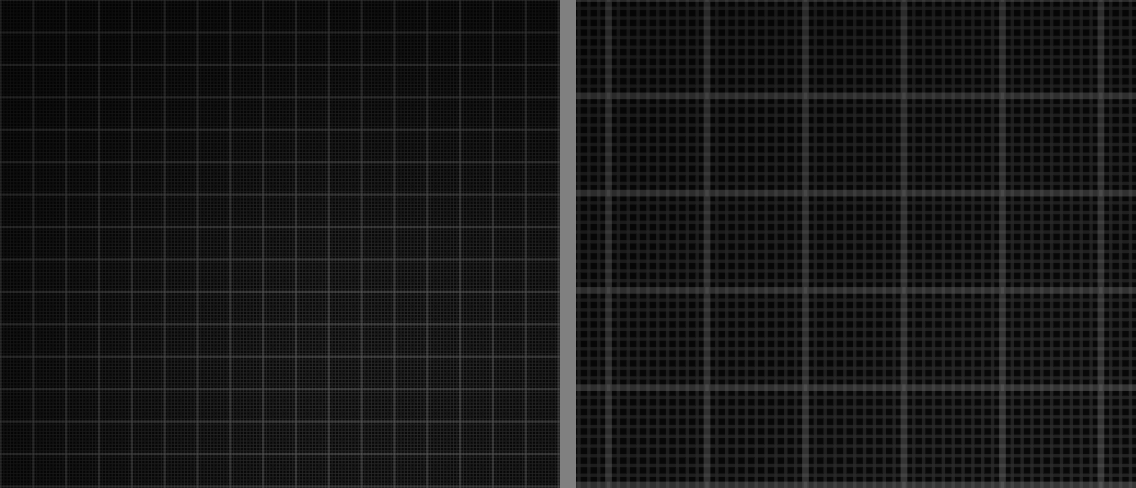
Left, the full canvas; right, a detail of the centre.
A Shadertoy shader for this pattern:

```glsl
// Dark woven mesh ruled into square cells by paler bands.
// Two nested line grids are built with fract and box-filtered edges,
// then lit by a soft off-centre glow that fades toward the upper left.

#define CELLS vec2(17.06, 15.05)    // cells across and down
#define THREADS 10.0                // mesh threads per cell
#define THREAD_WIDTH 0.35           // share of one mesh step
#define BAND_WIDTH 0.068            // share of one cell
#define GRID_SHIFT vec2(0.017, 0.002)
#define HOLE_TONE 0.024
#define THREAD_TONE 0.102
#define KNOT_GAIN 0.022             // extra light where threads cross
#define BAND_TONE 0.188
#define BEAD_GAIN 0.045             // beading along the bands
#define GLOW_CENTRE vec2(0.68, 0.24)
#define GLOW_RANGE vec2(0.48, 1.36) // brightness far from and at the glow

// Coverage of lines centred on whole numbers, one value per axis.
vec2 lineCoverage(vec2 p, float width, vec2 pixel) {
    vec2 distanceToLine = abs(fract(p + 0.5) - 0.5);
    vec2 coverage = (0.5 * width - distanceToLine) / pixel + 0.5;
    return clamp(coverage, vec2(0.0), min(vec2(1.0), width / pixel));
}

float softGlow(vec2 uv) {
    float falloff = smoothstep(0.0, 1.0, length(uv - GLOW_CENTRE));
    return mix(GLOW_RANGE.y, GLOW_RANGE.x, falloff);
}

void mainImage(out vec4 fragColor, in vec2 fragCoord) {
    vec2 uv = fragCoord / iResolution.xy;
    vec2 cell = vec2(uv.x, 1.0 - uv.y) * CELLS - GRID_SHIFT;
    vec2 pixel = CELLS / iResolution.xy;

    // Fine mesh: dark square holes between thin threads
    vec2 thread = lineCoverage(cell * THREADS, THREAD_WIDTH, pixel * THREADS);
    float mesh = max(thread.x, thread.y);
    float knot = thread.x * thread.y;
    float tone = mix(HOLE_TONE, THREAD_TONE, mesh) + KNOT_GAIN * knot;

    // Bands around each cell, beaded by the threads that cross them
    vec2 band = lineCoverage(cell, BAND_WIDTH, pixel);
    vec2 bandTone = BAND_TONE + BEAD_GAIN * (thread.yx - 0.35);
    tone = mix(tone, bandTone.x, band.x);
    tone = mix(tone, bandTone.y, band.y);
    tone += BEAD_GAIN * band.x * band.y;

    // Bands keep more of their light than the mesh does
    float light = mix(softGlow(uv), 1.0, 0.3 * max(band.x, band.y));
    fragColor = vec4(vec3(tone * light), 1.0);
}
```
